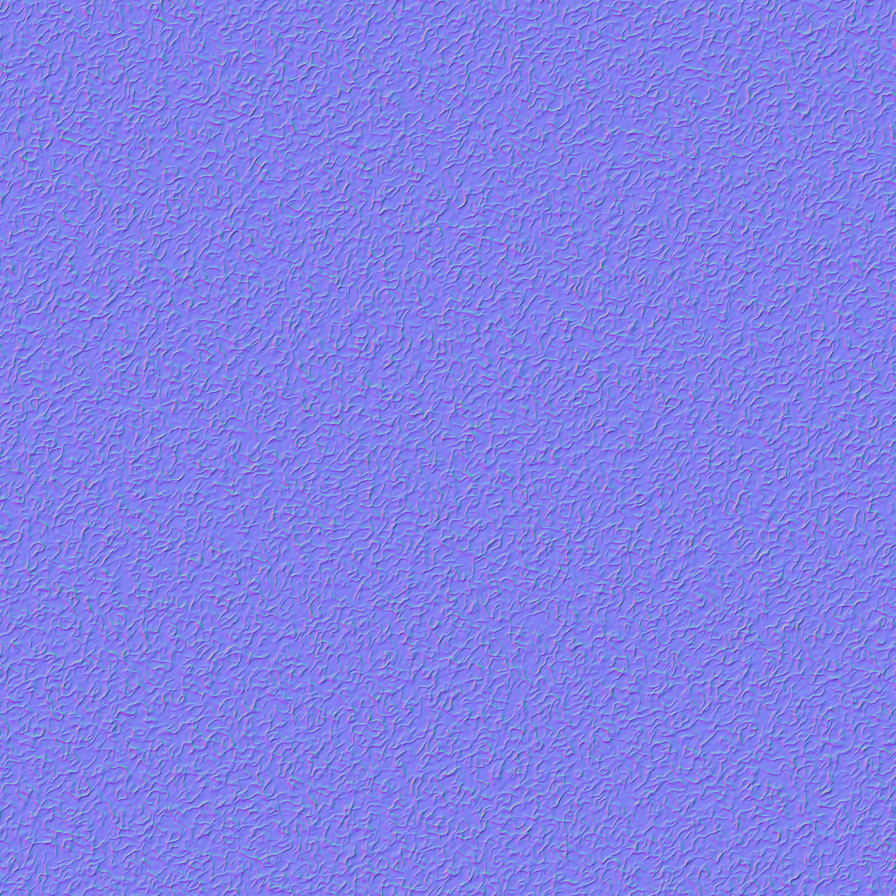
Give the GLSL for this texture map, as a WebGL 1 fragment shader.

```glsl
precision highp float;
// Tangent-space normal map of a finely wrinkled, leathery surface.
// Two layers of broken creases follow the zero lines of warped, stretched
// gradient noise; a fine grain is added and the slopes become colours.

uniform vec2 u_resolution;

const vec2  MAIN_SCALE   = vec2(66.0, 100.0); // cells per canvas, along and across
const vec2  CROSS_SCALE  = vec2(58.0, 90.0);
const float MAIN_ANGLE   = 0.38;              // crease directions in radians
const float CROSS_ANGLE  = 1.32;
const float CROSS_DEPTH  = 0.90;
const float CREASE_WIDTH = 0.13;              // in noise units
const float WARP_SCALE   = 120.0;
const float WARP_AMOUNT  = 0.0034;
const float GRAIN_SCALE  = 150.0;
const float GRAIN_ANGLE  = 0.70;
const float GRAIN_DEPTH  = 0.42;
const float RELIEF       = 0.00092;           // height of the relief in canvas units
const float SLOPE_STEP   = 0.0008;            // half the span for measuring slopes
const vec2  FLAT_TINT    = vec2(0.508, 0.502);
const vec2  SLOPE_GAIN   = vec2(0.56, 0.46);  // red and green response
const float FLAT_BLUE    = 0.955;
const float BLUE_FALLOFF = 2.0;               // how fast blue fades on steep flanks
const float LEFT_SHADE   = 0.35;              // extra blue loss on low-red flanks

// Random unit gradient for a lattice point
vec2 latticeGradient(vec2 cell) {
  vec3 h = fract(vec3(cell.xyx) * vec3(0.1031, 0.1030, 0.0973));
  h += dot(h, h.yzx + 33.33);
  float angle = 6.28318 * fract((h.x + h.y) * h.z);
  return vec2(cos(angle), sin(angle));
}

float gradientNoise(vec2 p) {
  vec2 cell = floor(p);
  vec2 f = p - cell;
  vec2 u = f * f * f * (f * (f * 6.0 - 15.0) + 10.0);
  float a = dot(latticeGradient(cell), f);
  float b = dot(latticeGradient(cell + vec2(1.0, 0.0)), f - vec2(1.0, 0.0));
  float c = dot(latticeGradient(cell + vec2(0.0, 1.0)), f - vec2(0.0, 1.0));
  float d = dot(latticeGradient(cell + vec2(1.0, 1.0)), f - vec2(1.0, 1.0));
  return mix(mix(a, b, u.x), mix(c, d, u.x), u.y);
}

// Coordinates along and across a direction
vec2 rotate(vec2 p, float angle) {
  float c = cos(angle);
  float s = sin(angle);
  return vec2(c * p.x + s * p.y, c * p.y - s * p.x);
}

// Narrow grooves along the zero lines of stretched noise, broken into strokes
float creases(vec2 p, float angle, vec2 scale, float seed) {
  vec2 q = rotate(p, angle) * scale + seed;
  float line = gradientNoise(q) / CREASE_WIDTH;
  float strength = smoothstep(-0.38, 0.24, gradientNoise(q * 0.83 + 41.7));
  return strength * exp(-line * line);
}

float surfaceHeight(vec2 p) {
  vec2 w = rotate(p, GRAIN_ANGLE) * WARP_SCALE;
  vec2 warped = p + WARP_AMOUNT * vec2(gradientNoise(w + 7.3), gradientNoise(w + 151.9));
  float grooves = creases(warped, MAIN_ANGLE, MAIN_SCALE, 120.0)
                + CROSS_DEPTH * creases(warped, CROSS_ANGLE, CROSS_SCALE, 310.0);
  float grain = GRAIN_DEPTH * gradientNoise(rotate(p, GRAIN_ANGLE) * GRAIN_SCALE + 223.1);
  return RELIEF * (grain - grooves);
}

void main() {
  vec2 p = gl_FragCoord.xy / min(u_resolution.x, u_resolution.y);

  // Slopes by central differences
  vec2 e = vec2(SLOPE_STEP, 0.0);
  vec2 slope = vec2(surfaceHeight(p + e.xy) - surfaceHeight(p - e.xy),
                    surfaceHeight(p + e.yx) - surfaceHeight(p - e.yx)) / (2.0 * SLOPE_STEP);

  // Normal with green pointing down the canvas
  vec3 normal = normalize(vec3(-slope.x, slope.y, 1.0));

  // Encode as colour, with blue fading on steep flanks
  vec2 redGreen = FLAT_TINT + SLOPE_GAIN * normal.xy;
  float blue = mix(0.5, FLAT_BLUE, pow(normal.z, BLUE_FALLOFF))
             + LEFT_SHADE * min(normal.x, 0.0);
  gl_FragColor = vec4(clamp(vec3(redGreen, blue), 0.0, 1.0), 1.0);
}
```
